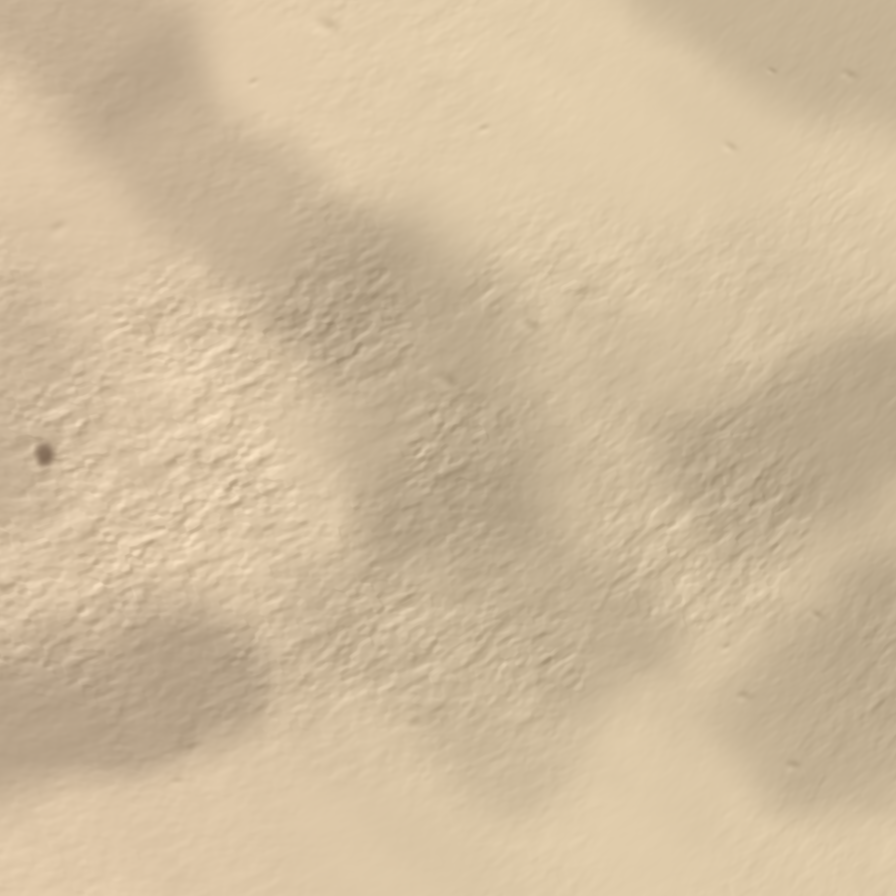
Give the GLSL for this texture, as a three.js fragment shader.

```glsl
// Wind-blown pale sand: soft diagonal shadow hollows between lit dunes,
// covered by short slanted grain and a few small pits.
// Hollows are warped soft capsules; grain is stretched cellular noise lit from one side.
varying vec2 vUv;

const vec3 LIT_SAND = vec3(0.897, 0.817, 0.685);
const vec3 SHADE_SAND = vec3(0.672, 0.607, 0.507);
const vec3 WARM_TINT = vec3(0.010, -0.002, 0.004);
const vec3 PEBBLE_BROWN = vec3(0.43, 0.34, 0.27);
const vec2 PEBBLE_CENTER = vec2(0.055, 0.496);
const float PEBBLE_RADIUS = 0.017;
const float GRAIN_CONTRAST = 0.090;
const float MOTTLE_CONTRAST = 0.030;
const float CLOUD_CONTRAST = 0.30;
const float BASE_SHADE = 0.13;
const float HOLLOW_DEPTH = 0.90;
const float PIT_GRID = 13.0;
const float PIT_SHARE = 0.13;

float hash(vec2 p) {
  vec3 q = fract(vec3(p.xyx) * 0.1031);
  q += dot(q, q.yzx + 33.33);
  return fract((q.x + q.y) * q.z);
}

vec2 hash2(vec2 p) {
  return vec2(hash(p + 17.3), hash(p + 71.9));
}

// Smooth cellular noise: random cell tones blended by distance, about -0.4 to 0.4
float cellNoise(vec2 p) {
  vec2 cell = floor(p);
  float total = 0.0;
  float weights = 0.0;
  for (int j = -1; j <= 1; j++) {
    for (int i = -1; i <= 1; i++) {
      vec2 id = cell + vec2(float(i), float(j));
      vec2 offset = id + 0.15 + 0.7 * hash2(id) - p;
      float weight = exp(-5.0 * dot(offset, offset));
      total += weight * (hash(id) - 0.5);
      weights += weight;
    }
  }
  return total / weights;
}

mat2 rotation(float angle) {
  float c = cos(angle);
  float s = sin(angle);
  return mat2(c, -s, s, c);
}

// Light left over by a soft hollow along the segment a-b
float hollow(vec2 p, vec2 a, vec2 b, float radius, float depth) {
  vec2 ab = b - a;
  float along = clamp(dot(p - a, ab) / dot(ab, ab), 0.0, 1.0);
  float dist = length(p - a - ab * along);
  return 1.0 - HOLLOW_DEPTH * depth * (1.0 - smoothstep(0.3 * radius, radius, dist));
}

float duneShade(vec2 p) {
  float light = hollow(p, vec2(-0.02, 1.04), vec2(0.14, 0.94), 0.13, 0.60);
  light *= hollow(p, vec2(0.15, 0.88), vec2(0.38, 0.68), 0.11, 0.52);
  light *= hollow(p, vec2(0.44, 0.66), vec2(0.51, 0.46), 0.16, 0.64);
  light *= hollow(p, vec2(0.52, 0.41), vec2(0.66, 0.31), 0.13, 0.58);
  light *= hollow(p, vec2(0.83, 0.47), vec2(1.00, 0.54), 0.14, 0.72);
  light *= hollow(p, vec2(1.02, 0.27), vec2(0.95, 0.20), 0.17, 0.68);
  light *= hollow(p, vec2(-0.02, 0.18), vec2(0.23, 0.26), 0.12, 0.88);
  light *= hollow(p, vec2(0.78, 1.05), vec2(1.02, 0.94), 0.14, 0.55);
  light *= hollow(p, vec2(0.42, 0.31), vec2(0.58, 0.18), 0.12, 0.36);
  light *= hollow(p, vec2(-0.03, 0.60), vec2(0.02, 0.52), 0.14, 0.35);
  return 1.0 - light;
}

// Grain height in three stretched layers
float grainHeight(vec2 p) {
  return 0.9 * cellNoise(p * vec2(21.0, 40.0))
    + 0.9 * cellNoise(p * vec2(45.0, 80.0) + 9.0)
    + 0.7 * cellNoise(p * vec2(95.0, 150.0) + 31.0);
}

// Scattered pits: dark slanted dents with a lit lower lip
float pits(vec2 p) {
  vec2 cell = floor(p * PIT_GRID);
  float tone = 0.0;
  for (int j = -1; j <= 1; j++) {
    for (int i = -1; i <= 1; i++) {
      vec2 id = cell + vec2(float(i), float(j));
      float present = step(1.0 - PIT_SHARE, hash(id + 5.7));
      vec2 q = (p - (id + hash2(id)) / PIT_GRID) * rotation(1.2 * hash(id + 3.1) - 0.6);
      float size = mix(0.004, 0.010, hash(id + 8.4));
      vec2 dent = q / vec2(1.3 * size, 0.7 * size);
      vec2 lip = dent + vec2(0.3, 1.6);
      tone += present * (0.5 * exp(-dot(lip, lip)) - exp(-dot(dent, dent)));
    }
  }
  return tone;
}

void main() {
  vec2 p = vUv;

  // Broad shadow, with edges bent by sines and frayed by noise
  vec2 bend = 0.012 * vec2(sin(p.y * 17.0 + p.x * 5.0), sin(p.x * 14.0 - p.y * 6.0));
  vec2 fray = vec2(cellNoise(p * 13.0), cellNoise(p * 13.0 + 40.0));
  vec2 slanted = p * rotation(0.65);
  float cloud = cellNoise(slanted * vec2(4.0, 8.0)) + 0.5 * cellNoise(slanted * vec2(11.0, 20.0));
  float middle = smoothstep(0.08, 0.30, p.y) * (1.0 - smoothstep(0.58, 0.85, p.y));
  float shade = BASE_SHADE + 0.16 * middle + CLOUD_CONTRAST * cloud * mix(0.4, 1.0, middle);
  shade = mix(max(shade, 0.0), 1.0, duneShade(p + bend + 0.045 * fray));

  // Grain rises to the right, gently at the left and steeper at the right
  vec2 bent = p + 0.006 * fray;
  vec2 flow = vec2(bent.x + 0.5 * bent.y, bent.y - 0.30 * bent.x - 0.28 * bent.x * bent.x);
  float height = grainHeight(flow);
  float relief = height - grainHeight(flow + vec2(-0.002, 0.005));
  float patchiness = clamp(0.75 + 1.4 * cellNoise(p * 9.0 + 20.0), 0.3, 1.25);
  float roughness = mix(0.25, 1.0, middle) * patchiness * mix(1.2, 0.8, p.x);

  vec3 color = mix(LIT_SAND, SHADE_SAND, shade);
  color += WARM_TINT * (1.0 - smoothstep(0.1, 0.6, p.x));
  color += (GRAIN_CONTRAST * relief + MOTTLE_CONTRAST * height) * roughness + 0.06 * pits(p);

  // One soft brown pebble
  float pebbleDist = length((p - PEBBLE_CENTER + 0.015 * fray) * vec2(1.1, 0.8));
  float pebble = 1.0 - smoothstep(0.2 * PEBBLE_RADIUS, PEBBLE_RADIUS, pebbleDist);
  gl_FragColor = vec4(mix(color, PEBBLE_BROWN, 0.7 * pebble), 1.0);
}
```
